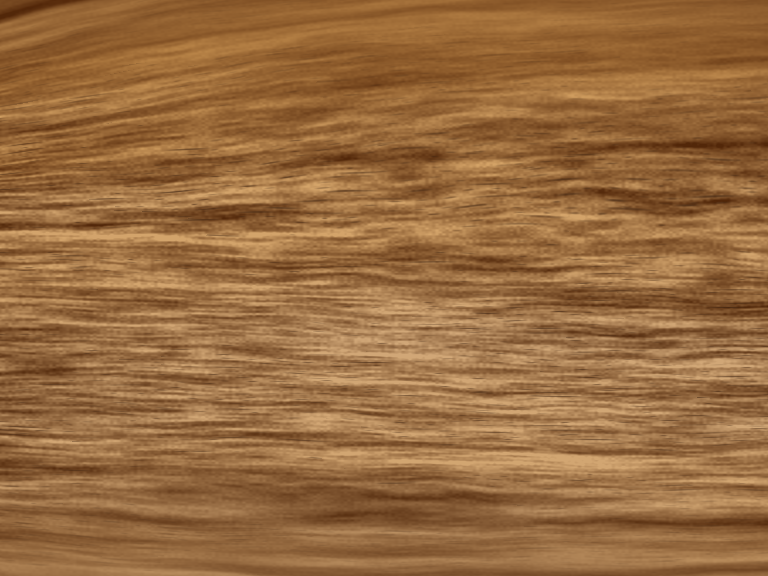
This texture is drawn by a Shadertoy shader. Its source:

```glsl
// Polished brown wood: long flowing grain, dark growth rings and fine pores.
#define RINGS 19.0          // growth rings per canvas height
#define RING_DEPTH 0.62     // darkness of the rings
#define PORE_DEPTH 0.6      // darkness of the pore dashes
#define FOCUS_Y 0.48        // height of the sharpest zone
#define BASE_TONE 0.68      // overall lightness
#define SLOPE 0.15          // rise of the upper grain
#define FIBRE 0.62          // contrast of the finest fibres
#define DARK vec3(0.39, 0.225, 0.095)
#define MID vec3(0.57, 0.40, 0.235)
#define LIGHT vec3(0.78, 0.61, 0.41)
#define PORE vec3(0.24, 0.14, 0.07)

float hash(vec2 p) {
    vec3 q = fract(vec3(p.xyx) * 0.1031);
    q += dot(q, q.yzx + 33.33);
    return fract((q.x + q.y) * q.z);
}

float noise(vec2 p) {
    vec2 i = floor(p), f = fract(p);
    f = f * f * (3.0 - 2.0 * f);
    return mix(mix(hash(i), hash(i + vec2(1, 0)), f.x),
               mix(hash(i + vec2(0, 1)), hash(i + vec2(1, 1)), f.x), f.y);
}

// Signed noise, stretched along the grain
float streak(vec2 g, float along, float across) {
    return noise(g * vec2(along, across) + across) - 0.5;
}

// Oval heart of the grain, near the bottom
vec2 heartSpace(vec2 p) {
    return (p - vec2(0.6, 0.135)) / vec2(0.34, 0.035);
}

// Straightens the flowing grain: x runs along the fibres, y across
vec2 grainSpace(vec2 p) {
    float rise = SLOPE * smoothstep(0.5, 0.95, p.y) * (1.0 - exp(-1.6 * p.x));
    float sag = 0.018 * (1.0 - smoothstep(0.05, 0.35, p.y)) * sin(2.4 * p.x);
    float middle = 0.018 * p.x * (1.0 - smoothstep(0.5, 0.7, p.y));
    float wave = 0.003 * sin(5.0 * p.x + 9.0 * p.y)
               + 0.0018 * sin(13.0 * p.x - 31.0 * p.y)
               + 0.001 * sin(29.0 * p.x + 47.0 * p.y);
    vec2 h = heartSpace(p);
    float around = 0.012 * h.y * exp(-0.5 * dot(h, h));
    return vec2(p.x, p.y - rise + sag + middle + wave - around);
}

// Dark rings with one crisp edge and one soft edge
float growthRings(vec2 g, float blur) {
    float v = g.y * RINGS + 0.35 * streak(g, 2.0, 9.0) + 0.12 * streak(g, 7.0, 40.0);
    float total = 0.0;
    for (int i = -1; i <= 1; i++) {
        float id = floor(v) + float(i);
        float d = v - id - 0.2 - 0.6 * hash(vec2(id, 3.0));
        float crisp = 0.05 + 0.09 * blur;
        float soft = 0.1 + 0.26 * hash(vec2(id, 7.0));
        float width = d < 0.0 ? crisp : soft;
        float fade = smoothstep(0.1, 0.75, noise(vec2(1.7 * g.x, id * 5.3)));
        float power = 0.15 + 0.85 * hash(vec2(id, 11.0));
        total += power * (0.35 + 0.65 * fade) * exp(-d * d / (width * width));
    }
    return min(total, 1.0);
}

// Cellular dashes: at most one tapered pore in each long cell
float pores(vec2 g, vec2 cells, float amount, float blur) {
    vec2 q = g * cells;
    float row = floor(q.y);
    q.x += 17.0 * hash(vec2(row, cells.y));
    vec2 id = floor(q), f = fract(q) - 0.5;
    float seed = hash(id + cells);
    float reach = 0.15 + 0.33 * hash(id + 5.7);
    float taper = 1.0 - smoothstep(0.1 * reach, reach, abs(f.x));
    float offset = f.y - 0.3 * (hash(id + 9.1) - 0.5);
    float edge = cells.y / iResolution.y;
    float thick = 0.1 + 0.08 * blur;
    float line = 1.0 - smoothstep(thick - 0.4 * edge, thick + 0.6 * edge, abs(offset));
    return line * taper * step(1.0 - amount, seed) * (0.3 + 0.7 * hash(id + 2.3));
}

void mainImage(out vec4 fragColor, in vec2 fragCoord) {
    vec2 p = fragCoord / iResolution.y;
    vec2 screen = fragCoord / iResolution.xy;
    vec2 g = grainSpace(p);
    float blur = smoothstep(0.16, 0.52, abs(p.y - FOCUS_Y));

    // Tonal bands from broad to hair-fine
    float rings = growthRings(g, blur);
    float tone = BASE_TONE - RING_DEPTH * rings;
    tone += 0.3 * streak(g, 0.9, 8.0) + 0.34 * streak(g, 1.6, 27.0);
    tone += 0.44 * streak(g, 3.0, 75.0) * (1.0 - 0.4 * blur);
    tone += FIBRE * streak(g, 7.0, 150.0) * (1.0 - 0.75 * blur);
    tone += FIBRE * streak(g, 20.0, 260.0) * (1.0 - 0.85 * blur);
    tone += 0.28 * streak(p, 170.0, 290.0) * (1.0 - 0.8 * blur);

    // Soft heart and uneven light
    vec2 h = heartSpace(p);
    tone -= 0.3 * exp(-dot(h, h)) * (0.7 + streak(g, 5.0, 60.0));
    tone -= 0.22 * smoothstep(0.5, 1.0, screen.y) * (0.3 + screen.x);
    tone -= 0.3 * pow(length(screen - 0.5), 2.0) - 0.05;

    // Wood colour, warmer towards the top
    tone = clamp(tone, -0.2, 1.1);
    vec3 color = tone < 0.5 ? mix(DARK, MID, tone * 2.0)
                            : mix(MID, LIGHT, tone * 2.0 - 1.0);
    float warmth = smoothstep(0.4, 0.9, p.y) + 0.5 * streak(g, 1.3, 14.0);
    color *= mix(vec3(1.0, 1.0, 1.02), vec3(1.02, 0.97, 0.84), warmth);

    // Pores gather in clusters along the rings
    float cluster = smoothstep(0.3, 0.85, noise(g * vec2(2.5, 22.0)) + 0.4 * rings);
    float pore = pores(g, vec2(8.0, 140.0), 0.4 * cluster, blur);
    pore = max(pore, 0.8 * pores(g, vec2(21.0, 190.0), 0.5 * cluster, blur));
    color = mix(color, PORE, PORE_DEPTH * pore * (1.0 - 0.85 * blur));

    fragColor = vec4(color, 1.0);
}
```
